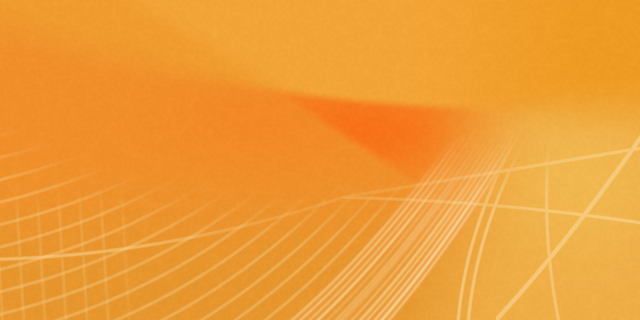
Write a Shadertoy shader that draws this background.

```glsl
const vec3 AMBER = vec3(0.94, 0.61, 0.18);
const vec3 LIGHT_AMBER = vec3(0.955, 0.645, 0.215);
const vec3 SHADE = vec3(0.945, 0.565, 0.17);
const vec3 OCHRE = vec3(0.905, 0.59, 0.18);
const vec3 EMBER = vec3(0.98, 0.42, 0.08);
const vec3 GOLD = vec3(0.95, 0.74, 0.33);
const vec3 SALMON = vec3(0.96, 0.67, 0.38);
const vec3 CREAM = vec3(0.98, 0.84, 0.59);

float hash(float n) {
    return fract(sin(n * 91.7) * 437.5);
}

vec2 hash2(vec2 cell) {
    return fract(sin(vec2(dot(cell, vec2(127.1, 311.7)), dot(cell, vec2(269.5, 183.3)))) * 4375.5);
}

// Soft elliptical spot
float glow(vec2 p, vec2 center, vec2 radius) {
    vec2 q = (p - center) / radius;
    return exp(-dot(q, q));
}

// Smooth line; offset is measured along an axis, slope corrects its thickness
float stroke(float offset, float slope, float halfWidth, float pixel) {
    float d = abs(offset) / sqrt(1.0 + slope * slope);
    return 1.0 - smoothstep(halfWidth - pixel, halfWidth + pixel, d);
}

float repeated(float value, float spacing) {
    return (fract(value / spacing + 0.5) - 0.5) * spacing;
}

// Distance to the nearest scattered point
float cellular(vec2 p) {
    float nearest = 2.0;
    for (int j = -1; j <= 1; j++) {
        for (int i = -1; i <= 1; i++) {
            vec2 cell = floor(p) + vec2(i, j);
            nearest = min(nearest, distance(p, cell + hash2(cell)));
        }
    }
    return nearest;
}

// Folded cloth of warm colour
vec3 backdrop(vec2 p) {
    float bend = max(1.0 - p.x / 1.6, 0.0);
    float fold = 0.66 + 0.27 * bend * bend;
    float crease = p.y - (1.0 - 0.61 * (p.x - 0.40));

    vec3 upper = mix(AMBER, LIGHT_AMBER, smoothstep(-0.05, 0.06, crease));
    upper = mix(upper, vec3(0.935, 0.61, 0.14), smoothstep(1.2, 1.9, p.x));

    vec3 lower = mix(OCHRE, SHADE, smoothstep(0.08, 0.55, p.y));
    lower = mix(lower, vec3(0.955, 0.52, 0.14), 0.65 * glow(p, vec2(0.82, 0.63), vec2(0.34, 0.15)));

    // Glowing wedge under the fold
    float wedge = smoothstep(-0.02, 0.03, p.y - (0.69 - 0.66 * (p.x - 0.90)));
    wedge *= glow(p, vec2(1.14, 0.59), vec2(0.31, 0.15));
    lower = mix(lower, EMBER, 0.8 * wedge);

    // Golden light at the right
    float right = smoothstep(1.25, 1.70, p.x + 0.25 * (0.4 - p.y));
    lower = mix(lower, vec3(0.94, 0.68, 0.275), right);
    lower = mix(lower, GOLD, 0.7 * glow(p, vec2(1.83, 0.43), vec2(0.24, 0.24)));

    float softness = mix(0.08, 0.018, smoothstep(0.2, 1.0, p.x));
    softness += 0.10 * smoothstep(1.4, 1.9, p.x);
    return mix(lower, upper, smoothstep(-softness, softness, p.y - fold));
}

// Sweeping arcs gathered into a bundle: x = lines, y = soft wash
vec2 arcs(vec2 p, float pixel) {
    float level = p.y - p.x * (0.25 + p.x * (0.2 + 0.1 * p.x));
    float slope = 0.25 + p.x * (0.4 + 0.3 * p.x);
    float top = 0.40 + 0.30 * (p.x - 0.85) * (p.x - 0.85);
    float fade = 1.0 - smoothstep(top - 0.20, top + 0.03, p.y);
    float inside = smoothstep(-0.80, -0.785, level);
    float wide = 0.34 * fade * stroke(repeated(level - 0.018, 0.07), slope, 0.0048, pixel);

    float bundle = inside * (1.0 - smoothstep(-0.52, -0.43, level));
    float lengthFade = 1.0 - smoothstep(0.28, 0.64, p.y);
    float id = floor(level / 0.026 + 0.5);
    float fine = stroke(repeated(level, 0.026), slope, 0.0036, pixel);
    float bright = glow(vec2(level, 0.0), vec2(-0.755, 0.0), vec2(0.035, 1.0));
    bright += 0.7 * glow(vec2(level, 0.0), vec2(-0.48, 0.0), vec2(0.025, 1.0));
    fine *= 0.12 + 0.40 * hash(id + 50.0) + 0.35 * bright;
    float wash = 0.20 + 0.35 * bright + 0.25 * smoothstep(0.15, 0.45, p.y);
    return vec2(inside * wide + lengthFade * bundle * fine, lengthFade * bundle * wash);
}

// Individual long curves
float ribbons(vec2 p, float pixel) {
    float t = p.x - 1.07;
    float rise = min(0.19 + p.x * (0.03 + 0.14 * p.x), 0.383 + 0.165 * t);
    float fall = 0.383 - t * (0.02 + 0.07 * t);
    float presence = 0.18 + 0.36 * smoothstep(0.1, 0.85, abs(t));
    float ink = presence * stroke(p.y - rise, 0.2, 0.005, pixel);
    ink = max(ink, (presence + 0.1) * step(0.0, t) * stroke(p.y - fall, 0.1, 0.0046, pixel));

    float u = p.x - 1.55;
    float diagonal = stroke(p.y - u * (1.08 + 0.4 * u), 1.08 + 0.8 * u, 0.0068, pixel);
    ink = max(ink, 0.62 * step(0.0, u) * diagonal);

    float v = p.y - 0.38;
    float upright = stroke(p.x - 1.708 - 0.26 * v * v, 0.52 * v, 0.0048, pixel);
    ink = max(ink, 0.52 * upright * (1.0 - smoothstep(0.35, 0.58, p.y)));

    float tail = 1.0 - smoothstep(0.30, 0.60, p.y);
    for (int i = 0; i < 2; i++) {
        float x = 1.432 + 0.032 * float(i) + p.y * (0.09 + 0.4 * p.y);
        ink = max(ink, 0.62 * tail * stroke(p.x - x, 0.09 + 0.8 * p.y, 0.005, pixel));
    }

    // Faint upright grid at the left
    float grid = stroke(repeated(p.x - 0.05 - 0.06 * (0.4 - p.y), 0.066), 0.06, 0.0048, pixel);
    grid *= (1.0 - smoothstep(0.28, 0.44, p.y)) * (1.0 - smoothstep(0.32, 0.48, p.x));
    return max(ink, 0.18 * grid);
}

void mainImage(out vec4 fragColor, in vec2 fragCoord) {
    vec2 p = fragCoord / iResolution.y;
    float pixel = 1.0 / iResolution.y;
    float grain = cellular(p * 70.0) + 0.6 * cellular(p * 22.0) - 0.8;
    vec3 color = backdrop(p) + 0.018 * grain;
    vec2 sweep = arcs(p, pixel);
    color = mix(color, SALMON, clamp(sweep.y, 0.0, 0.7));
    color = mix(color, CREAM, clamp(sweep.x, 0.0, 0.85));
    color = mix(color, CREAM, ribbons(p, pixel));
    fragColor = vec4(clamp(color, 0.0, 1.0), 1.0);
}
```
